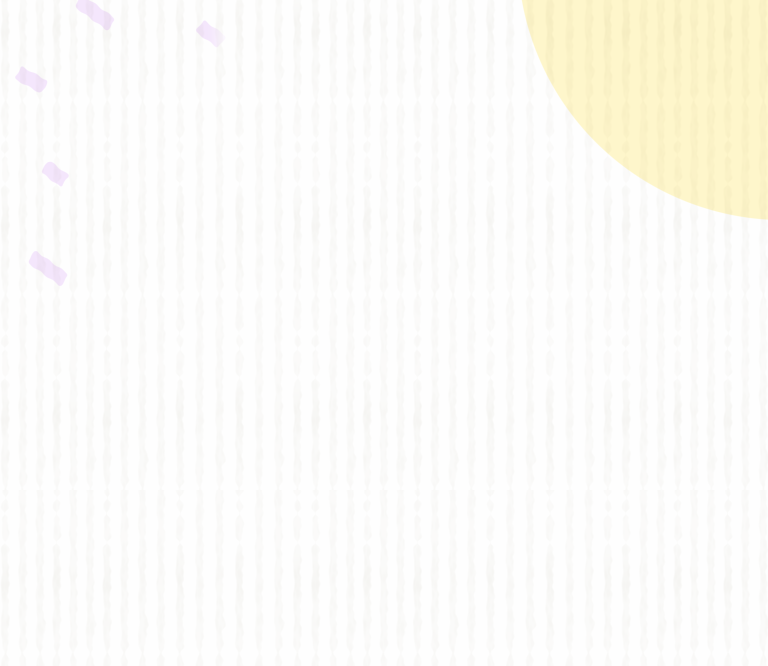
Give the GLSL for this background, as a WebGL 2 fragment shader.

```glsl
#version 300 es
precision highp float;
// Pale watercolour pinstripes with a yellow corner disc and scattered lilac dashes.
uniform vec2 u_resolution;
out vec4 fragColor;

const float TAU = 6.2831853;
const float COLUMNS = 17.0;      // stripes before the pattern repeats
const float SPACING = 0.02742;   // distance between stripes
const float TILE_HEIGHT = 0.291; // vertical repeat of the stripes
const vec3 PAPER = vec3(0.998);
const vec3 YELLOW = vec3(0.998, 0.965, 0.795);
const vec3 LILAC = vec3(0.957, 0.902, 0.988);
const vec3 STRIPE_INK = vec3(0.9, 0.95, 1.2);

// Dashes: centre, half length, angle
const vec4 DASHES[5] = vec4[5](
  vec4(0.1425, 0.981, 0.031, -0.63), vec4(0.3165, 0.949, 0.021, -0.62),
  vec4(0.047, 0.880, 0.023, -0.50), vec4(0.0825, 0.739, 0.019, -0.65),
  vec4(0.072, 0.597, 0.031, -0.62));

vec2 hash2(vec2 p) {
  return fract(sin(vec2(dot(p, vec2(127.1, 311.7)), dot(p, vec2(269.5, 183.3)))) * 43758.5);
}

// Cellular noise: distance to the nearest scattered point
float cellular(vec2 p) {
  vec2 cell = floor(p);
  float nearest = 1.0;
  for (int y = -1; y <= 1; y++)
    for (int x = -1; x <= 1; x++) {
      vec2 id = cell + vec2(x, y);
      nearest = min(nearest, length(id + hash2(id) - p));
    }
  return nearest;
}

float fill(float d, float blur) { return 1.0 - smoothstep(-blur, blur, d); }

float bump(float x, float width) { return exp(-x * x / (width * width)); }

// Layered sines that repeat seamlessly over one vertical tile
float wobble(float phase, float seed) {
  float a = TAU * phase;
  return 0.5 * sin(5.0 * a + seed * 2.3) + 0.3 * sin(11.0 * a + seed * 4.1)
       + 0.2 * sin(23.0 * a + seed * 7.7);
}

// Ink of one ragged stripe; x is measured from its regular column
float stripe(float x, float phase, float column, float blur) {
  float id = mod(column, COLUMNS);
  float order = mod(5.0 * id + 1.0, COLUMNS);
  float bold = step(order, 5.5);
  float beaded = step(10.5, order) * step(order, 15.5);

  float drift = 0.0052 - 0.0067 * cos(TAU * (id - 2.0) / COLUMNS);
  float dx = x - drift - 0.0011 * wobble(phase, id + 9.0);
  float halfWidth = 0.0052 * (1.0 + 0.3 * wobble(phase, id));

  // Breaks in the bold columns, beads on the side of others
  float seam = bump(min(phase, 1.0 - phase), 0.022);
  float gaps = bump(phase - 0.20, 0.018) + bump(phase - 0.28, 0.018) + bump(phase - 0.43, 0.016);
  halfWidth *= 1.0 - 0.75 * seam - bold * gaps;
  halfWidth += beaded * step(0.0, dx) * 0.004 * bump(phase - 0.85, 0.025);

  // Pigment pooling along the stripe
  float blot = 1.0 - smoothstep(0.15, 0.6, cellular(vec2(dx * 130.0 + id * 7.0, phase * 15.0)));
  float pool = bump(phase - 0.62, 0.10) + 0.6 * bump(phase - 0.85, 0.03);
  float tone = 0.017 + 0.009 * blot + (0.004 + 0.010 * bold) * pool;
  return tone * fill(abs(dx) - halfWidth, blur + 0.0007);
}

float stripes(vec2 p, float blur) {
  float down = 1.0 - p.y;
  float phase = fract((down - 0.442 + 0.0435 * step(0.735, down)) / TILE_HEIGHT);
  float x = p.x - 0.1604;
  float base = floor(x / SPACING);
  float ink = 0.0;
  for (int i = -1; i <= 1; i++) {
    float column = base + float(i);
    ink = max(ink, stripe(x - column * SPACING, phase, column, blur));
  }
  return ink;
}

// Rounded brush dash with slightly uneven edges
float dashDistance(vec2 p, vec4 dash) {
  float c = cos(dash.w), s = sin(dash.w);
  vec2 q = p - dash.xy;
  q = vec2(c * q.x + s * q.y, c * q.y - s * q.x);
  q += 0.0009 * sin(q.yx * 260.0 + dash.x * 90.0);
  vec2 d = abs(q) - vec2(dash.z, 0.0108) + 0.004;
  return length(max(d, 0.0)) + min(max(d.x, d.y), 0.0) - 0.004;
}

void main() {
  vec2 p = gl_FragCoord.xy / u_resolution.y;
  float blur = 0.8 / u_resolution.y;
  vec3 color = PAPER;

  // Corner disc
  color = mix(color, YELLOW, fill(length(p - vec2(1.177, 1.069)) - 0.3995, blur));

  // Lilac dashes, the one furthest right fading out
  for (int i = 0; i < 5; i++) {
    float fade = 1.0 - 0.7 * smoothstep(0.31, 0.34, p.x);
    color = mix(color, LILAC, fade * fill(dashDistance(p, DASHES[i]), blur));
  }

  // Stripes tint everything below them
  color *= 1.0 - STRIPE_INK * stripes(p, blur);
  fragColor = vec4(color, 1.0);
}
```
